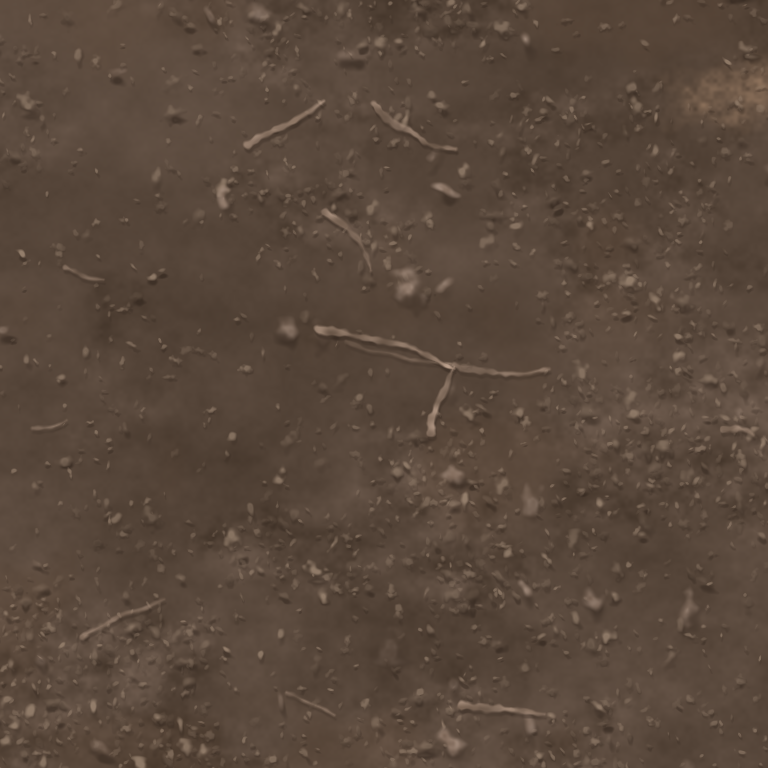
Reproduce this texture procedurally as a WebGL 2 fragment shader.

```glsl
#version 300 es
precision highp float;
// Bare brown soil with clustered crumbs, small pebbles and dry twigs.
uniform vec2 u_resolution;
out vec4 fragColor;

const vec3 SOIL_DARK = vec3(0.262, 0.206, 0.162);
const vec3 SOIL_LIGHT = vec3(0.415, 0.343, 0.292);
const vec3 SOIL_WARM = vec3(0.350, 0.270, 0.208);
const vec3 SHADOW = vec3(0.180, 0.135, 0.105);
const vec3 CRUMB = vec3(0.590, 0.505, 0.430);
const vec3 SAND = vec3(0.540, 0.435, 0.350);
const vec3 PEBBLE = vec3(0.660, 0.565, 0.500);
const vec3 TWIG_DULL = vec3(0.480, 0.395, 0.330);
const vec3 TWIG_PALE = vec3(0.780, 0.670, 0.590);
const vec2 SHADOW_SHIFT = vec2(-0.0015, 0.0055);
const float BROAD = 0.75;
const float CLODS = 1.3;
const float GRAIN = 0.5;
const float TWIG_EDGE = 0.0022;
const int TWIG_GRID = 4;

// Integer hash: three values in 0..1 for a cell and a seed.
vec3 hash3(ivec2 cell, int seed) {
    uvec3 v = uvec3(cell.x, cell.y, seed) * 1664525u + 1013904223u;
    v.x += v.y * v.z; v.y += v.z * v.x; v.z += v.x * v.y;
    v ^= v >> 16u;
    v.x += v.y * v.z; v.y += v.z * v.x; v.z += v.x * v.y;
    return vec3(v >> 8u) / 16777216.0;
}
float noise(vec2 p, int seed) {
    ivec2 c = ivec2(floor(p));
    vec2 f = fract(p);
    f = f * f * (3.0 - 2.0 * f);
    float low = mix(hash3(c, seed).x, hash3(c + ivec2(1, 0), seed).x, f.x);
    float high = mix(hash3(c + ivec2(0, 1), seed).x, hash3(c + ivec2(1, 1), seed).x, f.x);
    return mix(low, high, f.y);
}
float fbm(vec2 p, int seed) {
    return 0.55 * noise(p, seed) + 0.29 * noise(p * 2.1 + 3.7, seed + 1) + 0.16 * noise(p * 4.3 + 8.1, seed + 2);
}
vec2 rotate(vec2 p, float angle) {
    float c = cos(angle), s = sin(angle);
    return vec2(c * p.x + s * p.y, c * p.y - s * p.x);
}
// Loose patches, denser toward the bottom.
float patchiness(vec2 p) {
    return 0.7 * smoothstep(0.45, 0.66, fbm(p * vec2(5.0, 7.0), 40)) + 0.22 * smoothstep(0.7, 0.0, p.y) + 0.14;
}
// Scattered ragged grains: x is lit cover, y is shadow.
vec2 grains(vec2 p, float scale, int seed, float density, float clustering) {
    vec2 g = p * scale, cover = vec2(0.0);
    for (int k = 0; k < 9; k++) {
        ivec2 c = ivec2(floor(g)) + ivec2(k % 3, k / 3) - 1;
        vec3 place = hash3(c, seed), form = hash3(c, seed + 1);
        vec2 centre = vec2(c) + 0.5 + (place.xy - 0.5) * 0.8;
        if (place.z > density * mix(1.0, patchiness(centre / scale), clustering)) continue;
        vec2 size = mix(0.26, 0.58, form.x * form.x) * vec2(1.0, mix(0.35, 0.8, form.y));
        vec2 d = g - centre;
        float ragged = 1.2 * (noise(d * 3.5 + 20.0 * form.xy, seed + 2) - 0.5);
        float turn = 0.5 + form.z * 3.14159;
        float lit = length(rotate(d, turn) / size) + ragged;
        float shade = length(rotate(d + vec2(-0.1, 0.32), turn) / size) + ragged;
        float strength = mix(0.2, 1.0, pow(fract(7.0 * place.x + form.y), 1.5));
        cover.x = max(cover.x, strength * smoothstep(1.3, 0.1, lit));
        cover.y = max(cover.y, smoothstep(1.5, 0.2, shade) * mix(0.2, 1.0, form.z));
    }
    return cover;
}
// Cover of a crooked, broken, tapering twig between two ends.
float twig(vec2 p, vec2 a, vec2 b, float width, float bend) {
    float len = length(b - a);
    vec2 axis = (b - a) / len;
    vec2 q = vec2(dot(p - a, axis), dot(p - a, vec2(-axis.y, axis.x)));
    float t = clamp(q.x / len, 0.0, 1.0);
    q.y -= bend * len * 4.0 * t * (1.0 - t) + 0.009 * (noise(vec2(q.x * 34.0, bend * 90.0), 60) - 0.5);
    float w = width * mix(1.1, 0.5, t) * (0.35 + 1.2 * noise(p * 120.0, 61));
    float d = length(vec2(q.x - t * len, q.y)) - w;
    return smoothstep(TWIG_EDGE, -TWIG_EDGE, d) * mix(0.45, 1.0, noise(p * 65.0, 62));
}
// A forked stick near the middle, and loose ones on a jittered grid.
float twigs(vec2 p) {
    vec2 fork = vec2(0.592, 0.523);
    float cover = twig(p, vec2(0.413, 0.569), fork, 0.0044, 0.05);
    cover = max(cover, 0.6 * twig(p, vec2(0.45, 0.553), fork, 0.0026, -0.03));
    cover = max(cover, 0.7 * twig(p, fork, vec2(0.715, 0.516), 0.0038, -0.04));
    cover = max(cover, 0.9 * twig(p, vec2(0.562, 0.437), fork, 0.0048, 0.06));
    for (int i = 0; i < TWIG_GRID * TWIG_GRID; i++) {
        ivec2 c = ivec2(i % TWIG_GRID, i / TWIG_GRID);
        vec3 place = hash3(c, 70), form = hash3(c, 71);
        vec2 centre = (vec2(c) + 0.15 + 0.7 * place.xy) / float(TWIG_GRID);
        if (place.z > 0.6 || distance(centre, vec2(0.56, 0.52)) < 0.17) continue;
        vec2 reach = rotate(vec2(mix(0.016, 0.06, form.x), 0.0), mix(-0.7, 1.1, form.y));
        float stick = twig(p, centre - reach, centre + reach, mix(0.002, 0.005, form.z), 0.2 * (place.x - 0.5));
        cover = max(cover, stick * mix(0.6, 1.0, form.z));
    }
    return cover;
}
void main() {
    vec2 p = gl_FragCoord.xy / min(u_resolution.x, u_resolution.y);
    // Soil: broad tone, rough clods inside patches, fine grain and sandy stains.
    float loose = patchiness(p);
    float fine = 0.6 * noise(p * 95.0, 10) + 0.4 * noise(p * 190.0, 11) - 0.5;
    float clods = fbm(p * vec2(22.0, 30.0), 14) - 0.5;
    float tone = 0.57 + BROAD * (fbm(p * vec2(3.5, 6.0), 1) - 0.5) + (0.12 + 0.75 * loose) * (GRAIN * fine + CLODS * clods);
    vec3 colour = mix(SOIL_DARK, SOIL_LIGHT, clamp(tone, -0.15, 1.15));
    colour = mix(colour, SOIL_WARM, 0.3 * smoothstep(0.52, 0.75, fbm(p * 5.0, 20)));
    float sandy = smoothstep(0.15, 0.02, length((p - vec2(0.98, 0.875)) * vec2(1.0, 2.6)) + 0.12 * clods);
    colour = mix(colour, SAND, sandy * (0.65 + fine));
    // Crumbs in two sizes, then sparse pebbles.
    vec2 small = grains(p, 74.0, 100, 0.62, 1.0), large = grains(p, 42.0, 110, 0.40, 1.0);
    vec2 stones = grains(p, 25.0, 120, 0.055, 0.3);
    colour = mix(colour, SHADOW, 0.6 * max(0.6 * small.y, large.y));
    colour = mix(colour, CRUMB, max(0.7 * small.x, 0.95 * large.x));
    colour = mix(mix(colour, SHADOW, 0.6 * stones.y), PEBBLE + 0.25 * fine, stones.x);
    // Twigs with a thin shadow underneath.
    colour = mix(colour, SHADOW, 0.5 * twigs(p + SHADOW_SHIFT));
    colour = mix(colour, mix(TWIG_DULL, TWIG_PALE, noise(p * vec2(60.0, 90.0), 80)), twigs(p));
    fragColor = vec4(colour, 1.0);
}
```
